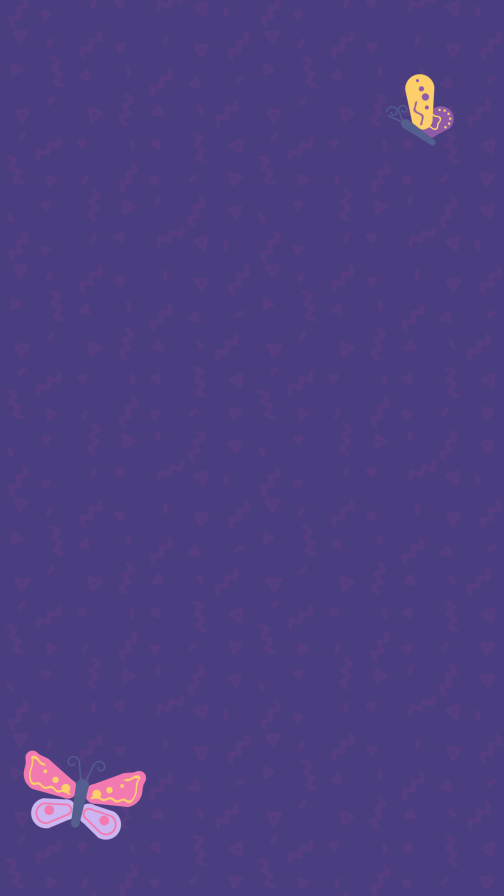
A Shadertoy shader for this background:

```glsl
const vec3 BASE = vec3(0.29, 0.243, 0.50);
const vec3 CONFETTI = vec3(0.335, 0.248, 0.51);
const vec3 PINK = vec3(0.95, 0.48, 0.69);
const vec3 LAVENDER = vec3(0.80, 0.71, 0.94);
const vec3 YELLOW = vec3(0.99, 0.81, 0.42);
const vec3 PURPLE = vec3(0.56, 0.36, 0.66);
const vec3 SLATE = vec3(0.33, 0.37, 0.56);
const vec2 TILE = vec2(0.5, 0.465);        // confetti repeat, in canvas widths
const float CELLS = 7.0;                   // confetti cells along each tile side
const float STROKE = 0.0042;               // confetti half thickness
const vec2 OPEN_POS = vec2(0.157, 0.185);  // butterfly with spread wings
const vec2 SIDE_POS = vec2(0.833, 1.546);  // butterfly seen from the side
const float WING_UNIT = 0.002315;          // butterfly unit, in canvas widths
const float OPEN_TILT = 0.188;
const float TAU = 6.28318;

vec3 hash32(vec2 p) {
    vec3 h = fract(p.xyx * vec3(0.1031, 0.1030, 0.0973));
    h += dot(h, h.yxz + 33.33);
    return fract((h.xxy + h.yzz) * h.zyx);
}

mat2 rotation(float a) {
    float c = cos(a), s = sin(a);
    return mat2(c, s, -s, c);
}

// Capsule whose radius runs from ra to rb
float cone(vec2 p, vec2 a, float ra, vec2 b, float rb) {
    vec2 ab = b - a;
    float t = clamp(dot(p - a, ab) / dot(ab, ab), 0.0, 1.0);
    return length(p - a - t * ab) - mix(ra, rb, t);
}

float disc(vec2 p, vec2 centre, float r) { return length(p - centre) - r; }

float smoothUnion(float a, float b, float k) {
    float h = max(k - abs(a - b), 0.0) / k;
    return min(a, b) - h * h * k * 0.25;
}

float wave(vec2 p, float amplitude, float wavelength, float halfLength, float r) {
    float d = abs(p.y - amplitude * sin(p.x * TAU / wavelength)) * 0.65 - r;
    return max(d, abs(p.x) - halfLength);
}

float triangleRing(vec2 p, float size) {
    p.x = abs(p.x);
    vec2 corner = vec2(0.866, -0.5) * size;
    float side = cone(p, vec2(0.0, size), STROKE, corner, STROKE);
    return min(side, cone(p, vec2(0.0, corner.y), STROKE, corner, STROKE));
}

float curl(vec2 p, float r) {
    float turn = mod(atan(p.y, -p.x), TAU);
    return abs(length(p) - r * (1.0 - 0.12 * turn)) - 0.55;
}

void paint(inout vec3 col, vec3 ink, float d, float px) {
    col = mix(col, ink, smoothstep(0.5 * px, -0.5 * px, d));
}

// Squiggles, triangles and dashes on a wrapped, jittered grid
float confetti(vec2 p) {
    vec2 cell = TILE / CELLS, home = floor(p / cell);
    float d = 1.0;
    for (int j = -1; j <= 1; j++)
    for (int i = -1; i <= 1; i++) {
        vec2 id = home + vec2(i, j);
        vec2 wrapped = mod(id, CELLS);
        vec3 h = hash32(wrapped + 3.0);
        vec2 q = p - (id + 0.25 + 0.5 * h.xy) * cell;
        q = rotation(-0.3 - 1.8 * h.z) * q;
        float kind = mod(wrapped.x + 2.0 * wrapped.y, CELLS);
        float shape;
        if (kind == 0.0 || kind == 3.0) shape = wave(q, 0.005, 0.025, 0.031, STROKE);
        else if (kind == 2.0 || kind == 5.0)
            shape = cone(q, vec2(-0.006, 0.0), STROKE, vec2(0.006, 0.0), STROKE);
        else shape = triangleRing(q, mix(0.006, 0.016, h.x));
        d = min(d, shape);
    }
    return d;
}

void openButterfly(inout vec3 col, vec2 q, float px) {
    q = rotation(OPEN_TILT) * q;
    q.x = abs(q.x);
    // Lower wings
    float lower = cone(q, vec2(10, -8), 9.0, vec2(26, -14), 13.0);
    paint(col, LAVENDER, lower, px);
    paint(col, PINK, max(abs(lower + 4.5) - 0.8, -q.y - 0.4 * q.x - 16.0), px);
    paint(col, PINK, disc(q, vec2(24, -11), 4.2), px);
    // Upper wings with a wavy border and shrinking spots
    float upper = cone(q, vec2(12, 10), 8.5, vec2(37, 18), 14.5);
    upper = smoothUnion(upper, cone(q, vec2(37, 20), 9.0, vec2(46.5, 30.5), 6.0), 5.0);
    paint(col, PINK, upper, px);
    float border = abs(upper + 5.0 + 1.1 * sin(q.x * 0.55)) - 1.0;
    paint(col, YELLOW, max(border, q.y - 0.8 * q.x + 1.0), px);
    for (float i = 0.0; i < 3.0; i++)
        paint(col, YELLOW, disc(q, vec2(13.5, 10) + i * vec2(10, 5.5), 3.8 - 1.1 * i), px);
    // Body and antennae
    paint(col, SLATE, cone(q, vec2(0, 15), 5.6, vec2(0, -18), 3.6), px);
    paint(col, SLATE, cone(q, vec2(2, 18), 0.6, vec2(6, 33), 0.6), px);
    paint(col, SLATE, curl(q - vec2(12, 33), 6.0), px);
}

void sideButterfly(inout vec3 col, vec2 q, float px) {
    // Rear wing
    paint(col, PURPLE, cone(q, vec2(9, -11), 7.0, vec2(18, -2), 11.0), px);
    vec2 c = q - vec2(11, -4);
    paint(col, YELLOW, abs(length(c) - 6.0 - sin(4.0 * atan(c.y, c.x))) - 0.7, px);
    for (float i = 0.0; i < 6.0; i++) {
        float a = 1.7 - 0.55 * i;
        paint(col, YELLOW, disc(q, vec2(18, -2) + 8.0 * vec2(cos(a), sin(a)), 1.0), px);
    }
    // Front wing
    paint(col, YELLOW, cone(q, vec2(2, -2), 9.0, vec2(0, 24), 12.5), px);
    for (float i = 0.0; i < 3.0; i++)
        paint(col, PURPLE, disc(q, vec2(-2, 31) + i * vec2(3.4, -7), 1.3 + 0.9 * i), px);
    paint(col, PURPLE, disc(q, vec2(6, 8), 1.7), px);
    paint(col, PURPLE, wave(rotation(1.15) * (q - vec2(-1, 3)), 2.0, 14.0, 10.0, 0.6), px);
    // Body and antennae
    paint(col, SLATE, cone(q, vec2(-12, -6), 4.0, vec2(11, -22), 2.6), px);
    paint(col, SLATE, min(curl(q - vec2(-23, 4), 5.5), curl(q - vec2(-14, 6), 4.5)), px);
    paint(col, SLATE, cone(q, vec2(-14, -5), 0.6, vec2(-27, 1), 0.6), px);
    paint(col, SLATE, cone(q, vec2(-14, -5), 0.6, vec2(-18, 5), 0.6), px);
}

void mainImage(out vec4 fragColor, in vec2 fragCoord) {
    vec2 p = fragCoord / iResolution.x;
    float px = 1.5 / iResolution.x, wingPx = px / WING_UNIT;
    vec3 col = BASE;
    paint(col, CONFETTI, confetti(p), px);
    openButterfly(col, (p - OPEN_POS) / WING_UNIT, wingPx);
    sideButterfly(col, (p - SIDE_POS) / WING_UNIT, wingPx);
    fragColor = vec4(col, 1.0);
}
```
